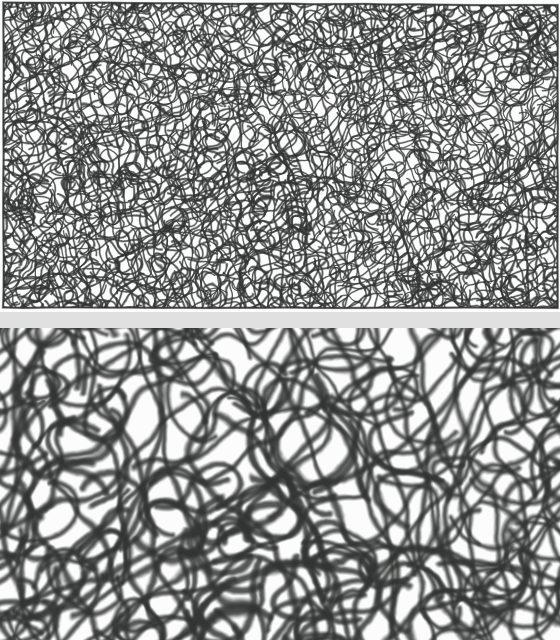
Top, the full canvas; bottom, a detail of the centre.
Give the GLSL for this pattern, as a WebGL 2 fragment shader.

```glsl
#version 300 es
precision highp float;
// Dense pen scribble inside a thin hand-ruled frame.
// Curls and sweeps are chains of tangent arcs started in jittered grid cells;
// two crossing families of strongly warped lines fill the space between.

uniform vec2 u_resolution;
out vec4 fragColor;

const float TAU = 6.2831853;
const vec3 PAPER = vec3(0.988);
const vec3 INK = vec3(0.190, 0.202, 0.193);
const float INK_OPACITY = 0.82;   // crossings become darker
const float PEN_RADIUS = 0.0028;  // in canvas heights
const float EDGE_SOFTNESS = 0.0027;

// Four random values from a cell and a seed
vec4 hash4(vec3 key) {
  vec4 h = fract(key.xyzx * vec4(0.1031, 0.1030, 0.0973, 0.1099));
  h += dot(h, h.wzxy + 33.33);
  return fract((h.xxyz + h.yzzw) * h.zywx);
}

// Two channels of smooth value noise in -1..1
vec2 noise2(vec2 p, float seed) {
  vec2 cell = floor(p);
  vec2 f = fract(p);
  f = f * f * (3.0 - 2.0 * f);
  vec2 low = mix(hash4(vec3(cell, seed)).xy,
                 hash4(vec3(cell + vec2(1, 0), seed)).xy, f.x);
  vec2 high = mix(hash4(vec3(cell + vec2(0, 1), seed)).xy,
                  hash4(vec3(cell + vec2(1, 1), seed)).xy, f.x);
  return 2.0 * mix(low, high, f.y) - 1.0;
}

vec2 normalOf(float heading) {
  return vec2(-sin(heading), cos(heading));
}

// Distance to an arc; start and heading move on to its far end
float arcDistance(vec2 p, inout vec2 start, inout float heading, float bend, float len) {
  float sweep = bend * len;
  vec2 centre = start + normalOf(heading) / bend;
  vec2 middle = -sign(bend) * normalOf(heading + 0.5 * sweep);
  vec2 end = centre - normalOf(heading + sweep) / bend;
  vec2 offset = p - centre;
  float radial = length(offset);
  float limit = cos(min(0.5 * abs(sweep), 0.5 * TAU));
  float d = dot(offset, middle) >= radial * limit
    ? abs(radial - 1.0 / abs(bend))
    : min(distance(p, start), distance(p, end));
  start = end;
  heading += sweep;
  return d;
}

// Two arcs forward and two arcs backward from the middle of a stroke
float strokeDistance(vec2 p, vec2 middle, float heading, vec4 h, vec2 bendRange, float reach) {
  float side = h.x + h.z < 1.0 ? 1.0 : -1.0;
  float nearest = 1.0;
  for (int way = 0; way < 2; way++) {
    vec2 at = middle;
    float direction = heading + 0.5 * TAU * float(way);
    float turn = way == 0 ? side : -side;
    vec2 pair = way == 0 ? h.xy : h.zw;
    vec2 bends = turn * mix(bendRange.xx, bendRange.yy, pair * pair);
    if (fract(pair.y * 37.0) < 0.4) bends.y = -bends.y;
    nearest = min(nearest, arcDistance(p, at, direction, bends.x, 0.5 * reach));
    nearest = min(nearest, arcDistance(p, at, direction, bends.y, 0.5 * reach));
  }
  return nearest;
}

float penCover(float d, float radius) {
  float soft = max(EDGE_SOFTNESS, 0.6 / u_resolution.y);
  return 1.0 - smoothstep(radius - soft, radius + soft, d);
}

// Light left by one layer of strokes, spread evenly within each cell
float scribbleLight(vec2 p, float cellSize, int strokes, vec2 bendRange, float pen, float seed) {
  float reach = 0.9 * cellSize;
  vec2 home = floor(p / cellSize);
  float light = 1.0;
  for (int i = 0; i < 9; i++) {
    vec2 cell = home + vec2(i % 3 - 1, i / 3 - 1);
    for (int k = 0; k < strokes; k++) {
      float key = seed + 2.0 * float(k);
      vec4 place = hash4(vec3(cell, key));
      vec2 spot = fract(0.5 * place.xy + float(k) * vec2(0.755, 0.570));
      vec2 middle = (cell + spot) * cellSize;
      if (distance(p, middle) > reach + 2.5 * pen) continue;
      vec4 shape = hash4(vec3(cell, key + 1.0));
      float heading = 0.9 + 2.6 * (place.z + place.w - 1.0);
      float d = strokeDistance(p, middle, heading, shape, bendRange, reach);
      light *= 1.0 - INK_OPACITY * penCover(d, pen * mix(0.8, 1.2, place.w));
    }
  }
  return light;
}

// Line number across a family of warped parallel lines
float warpedLines(vec2 p, float heading, float density, float seed) {
  vec2 warp = 0.05 * noise2(p * 4.0, seed) + 0.024 * noise2(p * 17.0, seed + 1.0);
  return density * dot(p + warp, normalOf(heading));
}

// Light left by such a family, with even pen width from its gradient
float linesLight(vec2 p, float heading, float density, float pen, float seed) {
  const float STEP = 0.0008;
  float v = warpedLines(p, heading, density, seed);
  vec2 slope = vec2(warpedLines(p + vec2(STEP, 0), heading, density, seed),
                    warpedLines(p + vec2(0, STEP), heading, density, seed)) - v;
  float steepness = max(length(slope) / STEP, 0.4 * density);
  return 1.0 - INK_OPACITY * penCover(abs(fract(v) - 0.5) / steepness, pen);
}

void main() {
  vec2 p = gl_FragCoord.xy / u_resolution.y;
  float aspect = u_resolution.x / u_resolution.y;

  // Unsteady hand, rough paper and changing pen pressure
  vec2 q = p + 0.0045 * noise2(p * 38.0, 5.0) + 0.0004 * noise2(p * 210.0, 9.0);
  float pen = PEN_RADIUS * (1.0 + 0.16 * noise2(p * 4.5, 7.0).x);

  // Curls, long sweeps and filling lines
  float light = scribbleLight(q, 0.085, 4, vec2(14.0, 60.0), pen, 11.0);
  light *= scribbleLight(q, 0.26, 3, vec2(0.8, 13.0), pen, 101.0);
  light *= linesLight(q, 0.6, 26.0, pen, 21.0) * linesLight(q, 1.9, 26.0, pen, 31.0);

  // Frame with a slightly sloping top; the margin stays clean
  vec2 r = p + 0.0012 * noise2(p * 12.0, 3.0);
  float inside = min(min(r.x - 0.011, aspect - 0.008 - r.x),
                     min(r.y - 0.014, 0.992 - 0.005 * r.x - r.y));
  light = mix(1.0, light, smoothstep(-0.003, 0.001, inside));
  light *= 1.0 - 0.9 * penCover(abs(inside), 0.0033);
  fragColor = vec4(mix(INK, PAPER, light), 1.0);
}
```
